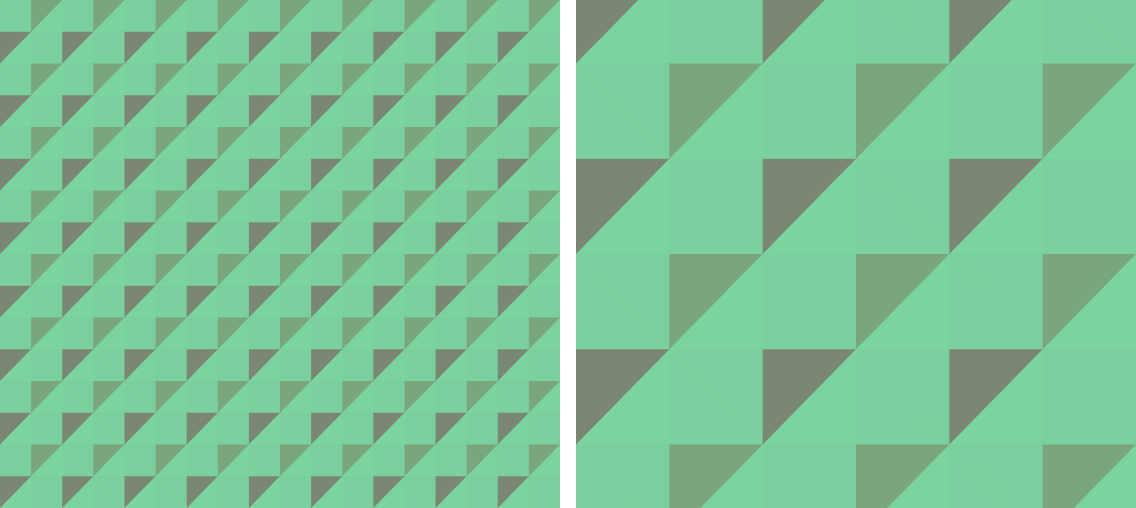
Left: the whole. Right: its middle third, enlarged.
This pattern is drawn by a Shadertoy shader. Its source:

```glsl
// Diagonal green bands between rows of right triangles, alternately grey and olive.
// A 2 x 2 cell motif repeats a whole number of times; each part is a
// distance function in pixels, turned into smooth coverage.

#define REPEATS vec2(9.0, 8.0)
#define BAND_GREEN vec3(0.482, 0.827, 0.627)
#define CELL_GREEN vec3(0.480, 0.820, 0.622)
#define FACET_GREEN vec3(0.484, 0.812, 0.618)
#define OLIVE vec3(0.480, 0.650, 0.490)
#define GREY vec3(0.480, 0.530, 0.460)

// Position relative to the nearest repeat of a cell; that cell spans 0 to 1.
vec2 cellLocal(vec2 p, vec2 cell) {
    return mod(p - cell + 0.5, 2.0) - 0.5;
}

float coverage(float insideDistance) {
    return clamp(insideDistance + 0.5, 0.0, 1.0);
}

// Upper left half of a cell, cut along the rising diagonal.
float upperLeft(vec2 q, vec2 size) {
    float diagonal = (q.y - q.x) / length(1.0 / size);
    return coverage(min(diagonal, min(q.x * size.x, (1.0 - q.y) * size.y)));
}

// Upper right half of a cell, cut along the falling diagonal.
float upperRight(vec2 q, vec2 size) {
    float diagonal = (q.x + q.y - 1.0) / length(1.0 / size);
    vec2 sides = (1.0 - q) * size;
    return coverage(min(diagonal, min(sides.x, sides.y)));
}

float wholeCell(vec2 q, vec2 size) {
    vec2 sides = (0.5 - abs(q - 0.5)) * size;
    return coverage(min(sides.x, sides.y));
}

void mainImage(out vec4 fragColor, in vec2 fragCoord) {
    vec2 cells = 2.0 * REPEATS;
    vec2 size = iResolution.xy / cells;
    vec2 p = fragCoord / size;
    vec3 color = BAND_GREEN;

    // Plain cells with a faint folded facet
    for (int i = 0; i < 2; i++) {
        vec2 q = cellLocal(p, vec2(float(i), float(1 - i)));
        color = mix(color, CELL_GREEN, wholeCell(q, size));
        color = mix(color, FACET_GREEN, upperRight(q, size));
    }

    // Dark triangles on alternate rows
    color = mix(color, GREY, upperLeft(cellLocal(p, vec2(0.0)), size));
    color = mix(color, OLIVE, upperLeft(cellLocal(p, vec2(1.0)), size));

    fragColor = vec4(color, 1.0);
}
```
